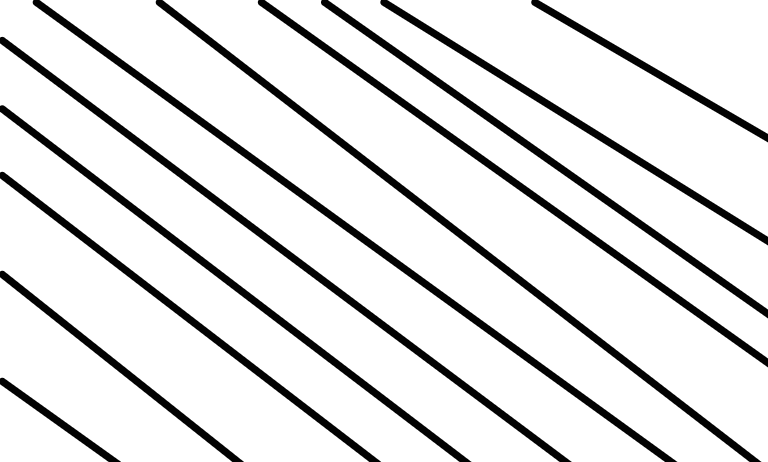
Reproduce this pattern procedurally as a WebGL 2 fragment shader.

```glsl
#version 300 es
precision highp float;

#define LINE_COUNT 11
#define HALF_WIDTH 0.0079
#define INSET 0.005
#define PAPER vec3(1.0)
#define INK vec3(0.008)

uniform vec2 u_resolution;
out vec4 outColor;

// Height of each stroke at the left edge, and its fall per unit across
const float HEIGHT[LINE_COUNT] = float[LINE_COUNT](
    0.178, 0.410, 0.624, 0.768, 0.916, 1.052, 1.261, 1.398, 1.489, 1.512, 1.670);
const float FALL[LINE_COUNT] = float[LINE_COUNT](
    0.715, 0.795, 0.768, 0.762, 0.748, 0.724, 0.771, 0.712, 0.703, 0.622, 0.583);

// Distance to a ray, which gives the stroke a round starting cap
float rayDistance(vec2 p, vec2 start, vec2 dir) {
    vec2 q = p - start;
    return length(q - dir * max(dot(q, dir), 0.0));
}

// Strokes begin just inside the left or top edge
float strokeDistance(vec2 p, float height, float fall) {
    float startX = max(INSET, (height - 1.0 + INSET) / fall);
    vec2 start = vec2(startX, height - fall * startX);
    return rayDistance(p, start, normalize(vec2(1.0, -fall))) - HALF_WIDTH;
}

void main() {
    vec2 p = gl_FragCoord.xy / u_resolution.y;
    float pixel = 1.0 / u_resolution.y;

    // Nearest of the fanned diagonal strokes
    float nearest = 1e3;
    for (int i = 0; i < LINE_COUNT; i++) {
        nearest = min(nearest, strokeDistance(p, HEIGHT[i], FALL[i]));
    }

    // Smooth edge one pixel wide
    float ink = clamp(0.5 - nearest / pixel, 0.0, 1.0);
    outColor = vec4(mix(PAPER, INK, ink), 1.0);
}
```
